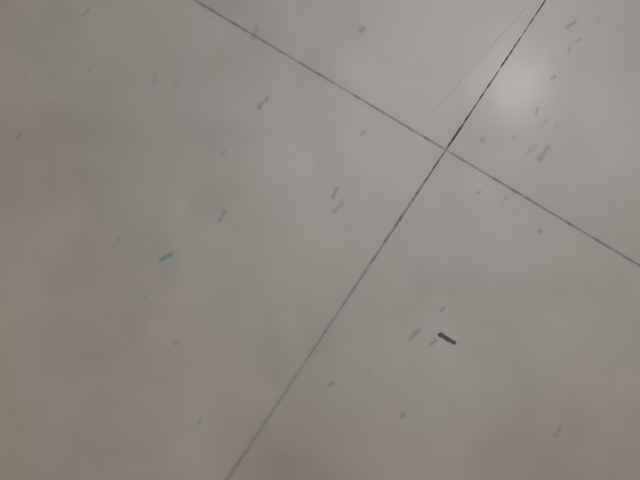
Give the GLSL for this texture, as a WebGL 2 fragment shader.

```glsl
#version 300 es
precision highp float;

uniform vec2 u_resolution;
out vec4 fragColor;

float hash(vec2 p) {
    return fract(sin(dot(p, vec2(127.1, 311.7))) * 43758.5453);
}

float noise(vec2 p) {
    vec2 i = floor(p), f = fract(p);
    f = f * f * (3.0 - 2.0 * f);
    return mix(mix(hash(i), hash(i + vec2(1, 0)), f.x),
               mix(hash(i + vec2(0, 1)), hash(i + 1.0), f.x), f.y);
}

float fbm(vec2 p) {
    float sum = 0.0, amp = 0.5;
    for (int i = 0; i < 4; i++) {
        sum += amp * noise(p);
        p = mat2(1.6, 1.2, -1.2, 1.6) * p + 7.3;
        amp *= 0.5;
    }
    return sum;
}

float segment(vec2 p, vec2 a, vec2 b) {
    vec2 pa = p - a, ba = b - a;
    return length(pa - ba * clamp(dot(pa, ba) / dot(ba, ba), 0.0, 1.0));
}

float glow(vec2 p, vec2 center, float tightness) {
    vec2 d = p - center;
    return exp(-dot(d, d) * tightness);
}

// Soft coverage of a line of the given half width
float stroke(float dist, float halfWidth, float blur) {
    return 1.0 - smoothstep(halfWidth - blur, halfWidth + blur, dist);
}

void main() {
    vec2 p = gl_FragCoord.xy / u_resolution.y;
    float blur = max(0.0016, 0.7 / u_resolution.y);

    // Skewed tile grid: x runs across one seam, y across the other
    const float tileSize = 1.3;
    vec2 fromCorner = p - vec2(0.929, 0.6875);
    vec2 grid = vec2(dot(fromCorner, vec2(0.512, 0.858)),
                     dot(fromCorner, vec2(0.833, -0.553))) / tileSize;
    vec2 tile = floor(grid);
    vec2 seamDist = abs(fract(grid + 0.5) - 0.5) * tileSize;

    // Vinyl under a broad light, with a brighter reflection
    vec3 color = mix(vec3(0.482, 0.447, 0.416), vec3(0.597, 0.577, 0.557),
                     glow(p, vec2(0.9, 0.75), 1.35));
    color += vec3(0.045, 0.05, 0.056) * glow(p, vec2(1.12, 0.9), 9.0);
    color += 0.085 * glow(p + 0.05 * (fbm(p * 14.0) - 0.5), vec2(1.07, 0.82), 180.0);
    color += vec3(0.006, 0.0, -0.01) * (1.0 - smoothstep(0.0, 0.25, p.x));
    color += vec3(-0.012, 0.0, 0.0) * glow(p, vec2(0.1, 1.0), 6.0);
    color += 0.008 * (hash(tile + 3.0) - 0.5);

    // Cloudy grime and faint smears
    color += 0.055 * (fbm(p * 4.5 + 2.0) - 0.46);
    color += vec3(0.026, 0.019, 0.023) * (fbm(p * 15.0) - 0.47);
    color -= 0.014 * smoothstep(0.52, 0.75, fbm(p * vec2(9.0, 7.0) + 31.0));
    color -= 0.04 * glow(p, vec2(0.6, 0.02), 60.0);
    color -= 0.028 * glow(p, vec2(0.23, 0.72), 45.0);

    // Seams: one soft and even, one sharpening toward the top
    float wear = 0.6 + 0.8 * noise(p * 70.0);
    seamDist += 0.0018 * (noise(p * 90.0) - 0.5);
    float evenSeam = stroke(seamDist.x, 0.0019, blur * 1.7);
    float sharpSeam = stroke(seamDist.y, mix(0.0032, 0.0008, p.y), blur * mix(2.6, 0.9, p.y));
    color = mix(color, vec3(0.3, 0.28, 0.27), 0.44 * wear * evenSeam);
    color = mix(color, vec3(0.2, 0.19, 0.19),
                min(0.9, wear * mix(0.2, 0.8, smoothstep(0.25, 0.95, p.y)) * sharpSeam));
    color -= 0.012 * exp(-min(seamDist.x, seamDist.y) * 130.0);

    // Scuffs: a third follow a drag path, the rest lie anywhere
    for (int i = 0; i < 48; i++) {
        float n = float(i);
        vec4 r = vec4(hash(vec2(n, 1.7)), hash(vec2(n, 5.3)),
                      hash(vec2(n, 9.1)), hash(vec2(n, 13.9)));
        bool onPath = i < 18;
        vec2 center = onPath
            ? mix(vec2(0.87, 0.28), vec2(1.24, 0.97), r.x) + 0.09 * (r.y - 0.5) * vec2(1.0, -0.6)
            : r.xy * vec2(1.3333, 1.0);
        float angle = mix(0.45, 1.3, r.z);
        vec2 reach = vec2(cos(angle), sin(angle)) * mix(0.002, 0.015, r.w * r.w);
        float ragged = 0.006 * (noise(p * 120.0 + n) - 0.5);
        float dist = segment(p, center - reach, center + reach) + ragged;
        float mark = stroke(dist, mix(0.001, 0.0042, fract(r.z * 7.0)), blur * 3.0);
        bool teal = !onPath && r.x < 0.65 && fract(r.w * 11.0) > 0.55;
        vec3 ink = teal ? vec3(0.26, 0.4, 0.37) : vec3(0.33, 0.31, 0.31);
        color = mix(color, ink, mark * mix(0.06, 0.4, fract(r.y * 5.0)));
    }

    // Long scratch, teal chip and dark rubber mark
    float scratch = stroke(segment(p, vec2(0.903, 0.766), vec2(1.094, 0.983)), 0.001, blur * 1.6);
    color = mix(color, vec3(0.38), 0.18 * wear * scratch);
    float rough = 0.002 * (noise(p * 130.0) - 0.5);
    float chip = stroke(segment(p, vec2(0.336, 0.459), vec2(0.357, 0.471)) + rough, 0.004, blur * 2.2);
    color = mix(color, vec3(0.28, 0.44, 0.4), 0.65 * chip);
    float rubber = stroke(segment(p, vec2(0.917, 0.303), vec2(0.946, 0.286)) + rough, 0.0045, blur * 1.5);
    color = mix(color, vec3(0.25, 0.22, 0.22), 0.85 * rubber);

    fragColor = vec4(clamp(color, 0.0, 1.0), 1.0);
}
```
